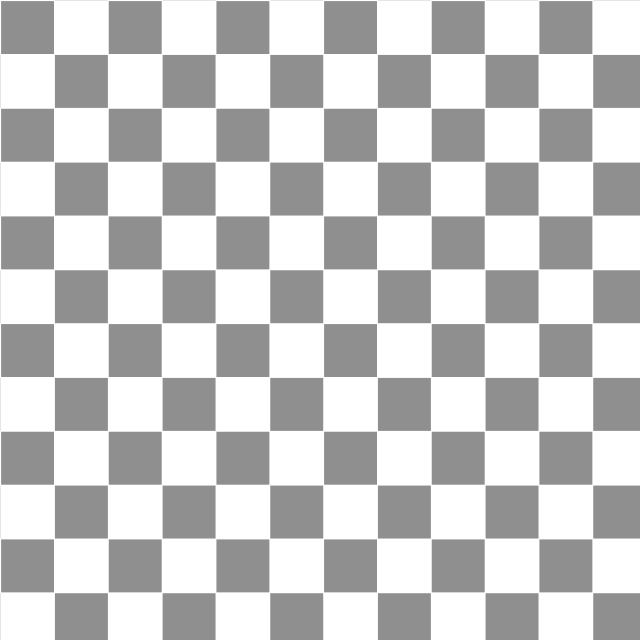
Give the GLSL for this pattern, as a Shadertoy shader.

```glsl
// Checkerboard of flat grey squares on white, just under twelve cells each way.
// The grid starts at the upper left; squares fall a hair short of their cells,
// so thin white seams part the corners and the last row and column are cropped.

// Antialiased square of the given half size, centred on the origin
float squareCoverage(vec2 p, float halfSize, float pixel) {
    vec2 inside = clamp((halfSize - abs(p)) / pixel + 0.5, 0.0, 1.0);
    return inside.x * inside.y;
}

void mainImage(out vec4 fragColor, in vec2 fragCoord) {
    // Canvas units measured from the upper left corner
    vec2 uv = vec2(fragCoord.x, iResolution.y - fragCoord.y) / iResolution.y;

    // Grid cells, with the pixel size in cell units
    float pitch = 0.08411;
    vec2 grid = (uv - 0.00104) / pitch;
    vec2 cell = floor(grid);
    float pixel = 1.0 / (iResolution.y * pitch);

    // Alternate cells hold a square
    float filled = 1.0 - mod(cell.x + cell.y, 2.0);
    float grey = filled * squareCoverage(fract(grid) - 0.5, 0.492, pixel);

    fragColor = vec4(mix(vec3(1.0), vec3(0.56), grey), 1.0);
}
```
